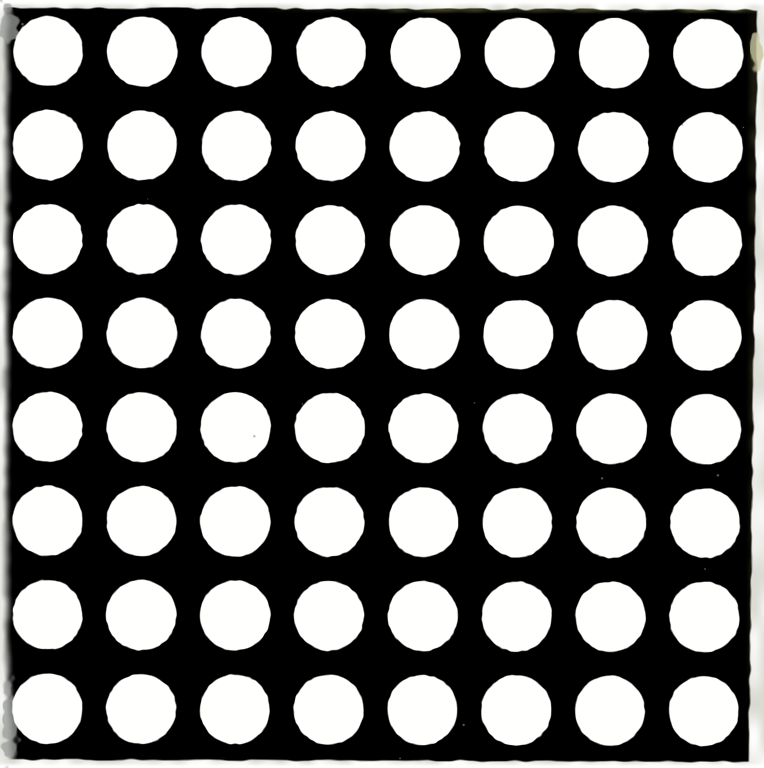
A WebGL 1 fragment shader for this pattern:

```glsl
precision highp float;
// An eight by eight grid of white dots on a worn black square panel with a pale border.

uniform vec2 u_resolution;

const float COUNT = 8.0;
const float DOT_RADIUS = 0.0456;
const vec2 FIRST_DOT = vec2(0.0625, 0.0666);
const vec2 PITCH = vec2(0.1230, 0.1223);
const vec3 WHITE = vec3(1.0, 1.0, 0.995);
const vec3 GREY = vec3(0.50, 0.51, 0.49);
const vec3 OLIVE = vec3(0.30, 0.29, 0.16);

float hash(vec2 p) {
  vec3 q = fract(vec3(p.xyx) * 0.1031);
  q += dot(q, q.yzx + 33.33);
  return fract((q.x + q.y) * q.z);
}

float noise(vec2 p) {
  vec2 cell = floor(p);
  vec2 f = fract(p);
  f = f * f * (3.0 - 2.0 * f);
  float low = mix(hash(cell), hash(cell + vec2(1.0, 0.0)), f.x);
  float high = mix(hash(cell + vec2(0.0, 1.0)), hash(cell + 1.0), f.x);
  return mix(low, high, f.y);
}

// Coverage of a shape whose signed distance is negative inside.
float cover(float d, float soft) {
  return 1.0 - smoothstep(-soft, soft, d);
}

// Grid centre, slightly sheared and narrowing downwards.
vec2 dotCentre(vec2 id) {
  float narrowing = 0.00011 * id.x * id.y + 0.0001 * id.y;
  return FIRST_DOT + id * PITCH + vec2(-narrowing, 0.00045 * id.x);
}

// Signed distance to the nearest dot, with a slightly ragged rim.
float dotDistance(vec2 p) {
  vec2 id = clamp(floor((p - FIRST_DOT) / PITCH + 0.5), 0.0, COUNT - 1.0);
  float jitter = (hash(id + 7.0) - 0.5) * 0.0006;
  float rim = (noise(p * 150.0) - 0.5) * 0.0016;
  return length(p - dotCentre(id)) - DOT_RADIUS + jitter + rim;
}

// Sparse round specks, one candidate per cell.
float specks(vec2 p, float cells, float chance, float soft) {
  vec2 id = floor(p * cells);
  vec2 offset = 0.2 + 0.6 * vec2(hash(id + 11.0), hash(id + 29.0));
  float radius = mix(0.0006, 0.0017, hash(id + 43.0));
  float d = length(p - (id + offset) / cells) - radius;
  return step(hash(id), chance) * cover(d, soft);
}

// Soft elliptical patch broken up by noise.
float wornPatch(vec2 p, vec2 centre, vec2 size) {
  float d = length((p - centre) / size) + (noise(p * 110.0) - 0.5) * 0.9;
  return 1.0 - smoothstep(0.7, 1.1, d);
}

// Coverage of the panel; its left side fades, its others are crisp.
float panelCover(vec2 p, float soft) {
  float wobble = (noise(p * 70.0) - 0.5) * 0.003;
  float left = 0.009 + 0.007 * smoothstep(0.82, 1.0, p.y);
  float right = 0.988 - 0.012 * p.y;
  float top = 0.010 + 0.003 * p.x;
  float bottom = 0.989 + 0.003 * p.x;
  float sides = cover(left - p.x + wobble, 0.008) * cover(p.x - right + wobble, soft * 1.6);
  return sides * cover(top - p.y + wobble, soft * 1.4) * cover(p.y - bottom + wobble, soft * 1.4);
}

// Pale surround, shaded towards the outer edge of the panel.
vec3 borderColour(vec2 p) {
  float shade = noise(p * vec2(60.0, 24.0));
  vec3 pale = mix(WHITE, vec3(0.76, 0.77, 0.72), 0.65 * shade);
  float outside = cover(p.y - 0.006, 0.004) + cover(0.995 - p.y, 0.004);
  return mix(pale, WHITE, clamp(outside, 0.0, 1.0));
}

void main() {
  // The layout is nearly square, measured from the top left.
  vec2 p = gl_FragCoord.xy / u_resolution * vec2(0.996, 1.0);
  p.y = 1.0 - p.y;
  float soft = max(0.0011, 0.8 / min(u_resolution.x, u_resolution.y));

  // Panel with olive stains along its upper and right edges
  float stain = cover(p.y - 0.016, 0.003) * smoothstep(0.3, 0.6, p.x);
  stain += smoothstep(0.971, 0.984, p.x) * 0.5;
  vec3 panel = OLIVE * stain * noise(p * 50.0);
  panel = mix(panel, GREY, 0.7 * specks(p, 22.0, 0.025, soft));
  vec3 colour = mix(borderColour(p), panel, panelCover(p, soft));

  // Chipped corners
  float chips = wornPatch(p, vec2(0.012, 0.030), vec2(0.014, 0.030));
  chips += wornPatch(p, vec2(0.012, 0.940), vec2(0.012, 0.050));
  colour = mix(colour, vec3(0.60, 0.61, 0.60), 0.75 * min(chips, 1.0));
  float scuff = wornPatch(p, vec2(0.986, 0.065), vec2(0.008, 0.025));
  colour = mix(colour, vec3(0.78, 0.77, 0.62), 0.8 * scuff);

  // Dots with rare grey flecks
  vec3 face = mix(WHITE, GREY, 0.6 * specks(p + 3.7, 20.0, 0.015, soft));
  colour = mix(colour, face, cover(dotDistance(p), soft * 1.1));

  gl_FragColor = vec4(colour, 1.0);
}
```
